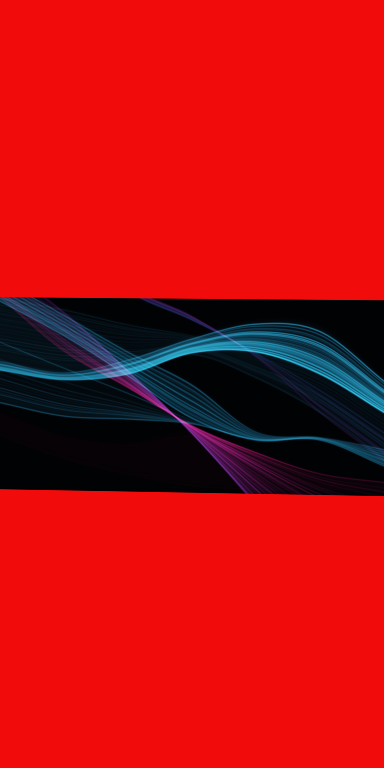
Write a WebGL 2 fragment shader that draws this background.

```glsl
#version 300 es
precision highp float;
// Glowing ribbons of fine strands on a dark, slightly tilted band between flat
// red fields. Each ribbon spreads strands between two smooth spline edges;
// the light of all strands is summed and then softly compressed.

uniform vec2 u_resolution;
out vec4 outColor;

const vec3 FIELD_RED = vec3(0.945, 0.043, 0.043);
const vec3 NIGHT = vec3(0.004, 0.006, 0.012);
const vec3 CYAN = vec3(0.10, 0.62, 0.88);
const vec3 TEAL = vec3(0.10, 0.44, 0.62);
const vec3 BLUE = vec3(0.18, 0.30, 0.75);
const vec3 VIOLET = vec3(0.42, 0.13, 0.62);
const vec3 MAGENTA = vec3(0.85, 0.08, 0.48);
const vec3 MAROON = vec3(0.30, 0.02, 0.07);

const float BAND_TOP = 0.387;      // depth of the band, in canvas heights
const float BAND_HEIGHT = 0.25;
const vec2 BAND_TILT = vec2(0.016, 0.036);  // fall of the upper and lower edge
const float BAND_ASPECT = 2.0;
const float STRAND_WIDTH = 0.004;

// Ribbon edges: depth inside the band at evenly spaced knots, left to right.
const int KNOTS = 7;
const float WAVE_A[7] = float[7](0.33, 0.39, 0.32, 0.21, 0.125, 0.156, 0.42);
const float WAVE_B[7] = float[7](0.38, 0.43, 0.40, 0.29, 0.285, 0.40, 0.60);
const float SLIDE_A[7] = float[7](-0.10, 0.09, 0.28, 0.45, 0.70, 0.73, 0.79);
const float SLIDE_B[7] = float[7](0.02, 0.20, 0.41, 0.63, 0.745, 0.74, 0.87);
const float FLOOR_B[7] = float[7](0.55, 0.62, 0.635, 0.66, 0.74, 0.745, 0.88);
const float FAN_A[7] = float[7](0.0, 0.28, 0.47, 0.67, 0.81, 0.92, 0.965);
const float FAN_B[7] = float[7](-0.17, 0.08, 0.385, 0.71, 1.08, 1.47, 1.90);
const float BEAM_A[7] = float[7](-0.60, -0.30, -0.03, 0.12, 0.29, 0.48, 0.70);
const float BEAM_B[7] = float[7](-0.60, -0.36, -0.06, 0.10, 0.31, 0.60, 0.85);
const float VEIL_A[7] = float[7](0.0, 0.06, 0.14, 0.20, 0.28, 0.38, 0.58);
const float VEIL_B[7] = float[7](0.36, 0.41, 0.38, 0.30, 0.42, 0.60, 0.84);
const float EMBER_A[7] = float[7](0.60, 0.72, 0.76, 0.70, 0.80, 0.92, 0.97);
const float EMBER_B[7] = float[7](0.72, 0.84, 0.92, 0.98, 1.0, 1.0, 1.0);

float hash(float n) {
    return fract(sin(n * 127.1) * 43758.5453);
}

// Catmull-Rom curve through the knots: value and slope at x.
vec2 spline(float knots[7], float x) {
    float t = clamp(x, 0.0, 0.9999) * float(KNOTS - 1);
    int i = int(t);
    t = fract(t);
    float p1 = knots[i], p2 = knots[i + 1];
    float p0 = i > 0 ? knots[i - 1] : 2.0 * p1 - p2;
    float p3 = i < KNOTS - 2 ? knots[i + 2] : 2.0 * p2 - p1;
    float b = 0.5 * (p2 - p0);
    float c = p0 - 2.5 * p1 + 2.0 * p2 - 0.5 * p3;
    float d = 0.5 * (p3 - p0) + 1.5 * (p1 - p2);
    return vec2(p1 + t * (b + t * (c + t * d)),
                (b + t * (2.0 * c + 3.0 * d * t)) * float(KNOTS - 1));
}

// Strands from edge a to edge b; a skew below one crowds them towards b.
vec3 ribbon(vec2 p, float a[7], float b[7], vec3 tintA, vec3 tintB,
            int count, float skew, float gain, float haze, float pixel) {
    vec2 edgeA = spline(a, p.x), edgeB = spline(b, p.x);
    float span = abs(edgeB.x - edgeA.x);
    float thinning = sqrt(clamp(span / 0.18, 0.06, 1.0));
    float width = max(STRAND_WIDTH, 0.6 * pixel);
    float energy = gain * thinning * STRAND_WIDTH / width;
    vec3 light = vec3(0.0);
    for (int i = 0; i < count; i++) {
        float seed = float(i) + float(count) * 3.7;
        float s = (float(i) + 0.7 * hash(seed)) / float(count - 1);
        s = pow(min(s, 1.0), skew);
        vec2 curve = mix(edgeA, edgeB, s);
        float slope = curve.y / BAND_ASPECT;
        float d = (p.y - curve.x) * inversesqrt(1.0 + slope * slope) / width;
        float strength = 0.2 + 0.8 * pow(hash(seed + 41.0), 2.0);
        if (i == 0 || i == count - 1) strength = 1.0;
        light += mix(tintA, tintB, s) * strength * energy * exp(-d * d);
    }
    // Faint sheet of light between the edges.
    float low = min(edgeA.x, edgeB.x), high = max(edgeA.x, edgeB.x);
    float sheet = smoothstep(low - 0.02, low + 0.03, p.y)
                * (1.0 - smoothstep(high - 0.03, high + 0.02, p.y));
    return light + mix(tintA, tintB, 0.5) * haze * sheet;
}

void main() {
    vec2 uv = gl_FragCoord.xy / u_resolution;
    vec2 p = vec2(uv.x, (1.0 - uv.y - BAND_TOP) / BAND_HEIGHT);
    float pixel = 1.0 / (u_resolution.y * BAND_HEIGHT);

    // Brightness along the band.
    float crest = 0.65 + 0.45 * smoothstep(0.2, 0.5, p.x);
    float crossing = 0.22 + 0.9 * exp(-pow((p.x - 0.48) / 0.20, 2.0));
    float beamFade = 1.0 - 0.7 * smoothstep(0.5, 0.75, p.x);

    vec3 light = NIGHT;
    light += ribbon(p, VEIL_A, VEIL_B, TEAL, TEAL, 22, 1.0, 0.13, 0.045, pixel);
    light += ribbon(p, EMBER_A, EMBER_B, MAROON, MAROON, 8, 1.0, 0.08, 0.05, pixel);
    light += ribbon(p, SLIDE_B, FLOOR_B, TEAL, TEAL, 16, 0.22, 0.30, 0.05, pixel);
    light += ribbon(p, SLIDE_A, SLIDE_B, TEAL, CYAN, 20, 0.9, 0.50, 0.07, pixel);
    light += beamFade * ribbon(p, BEAM_A, BEAM_B, BLUE, VIOLET, 9, 1.0, 0.75, 0.04, pixel);
    light += crossing * ribbon(p, FAN_A, FAN_B, MAGENTA, VIOLET, 26, 1.2, 0.85, 0.12, pixel);
    light += crest * ribbon(p, WAVE_A, WAVE_B, TEAL, CYAN, 28, 0.6, 0.90, 0.07, pixel);
    vec3 color = 1.0 - exp(-1.15 * light);

    // Tilted band over the red field.
    vec2 edges = vec2(0.0, 1.0) + BAND_TILT * p.x;
    float band = smoothstep(-0.5, 0.5, (p.y - edges.x) / pixel)
               * smoothstep(-0.5, 0.5, (edges.y - p.y) / pixel);
    outColor = vec4(mix(FIELD_RED, color, band), 1.0);
}
```
